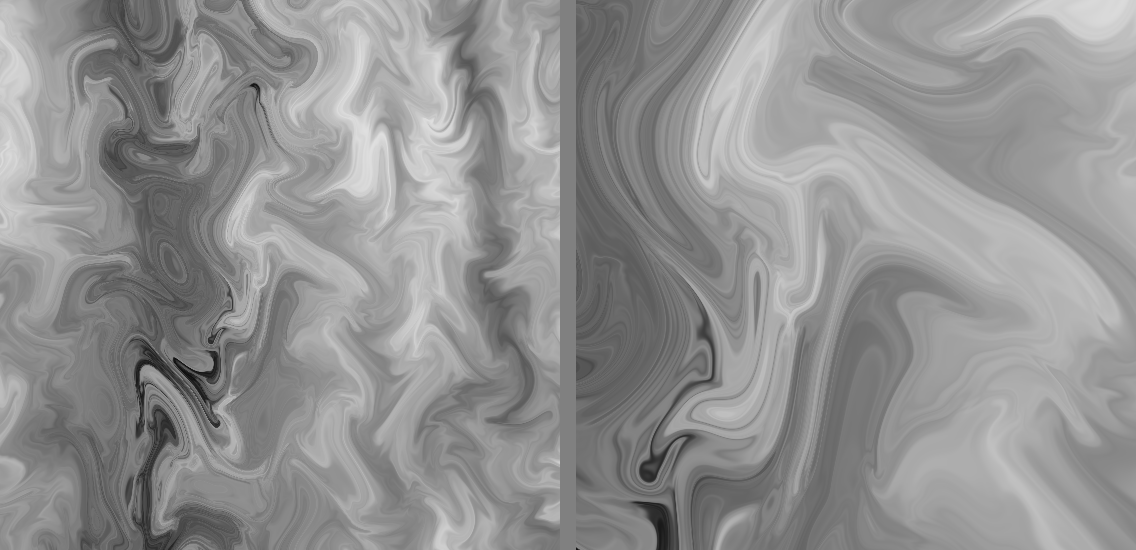
Left: the whole. Right: its middle third, enlarged.
Write a WebGL 2 fragment shader that draws this texture.

```glsl
#version 300 es
precision highp float;
// Grey turbulent flow: a dark churning band beside long, leaning pale streaks.
// Stacked curl-noise eddies roll up the domain; layered gradient noise, stretched
// along the flow, is then drawn over a broad tonal layout bent by the same eddies.

uniform vec2 u_resolution;
out vec4 fragColor;

const float BASE_TONE = 0.565;
const float STREAK_CONTRAST = 0.30;
const float BILLOW_CONTRAST = 0.33;
const float STREAK_STRETCH = 0.2;   // along-flow frequency over cross-flow
const float BILLOW_STRETCH = 0.6;
const float DETAIL_GAIN = 0.6;
const int DETAIL_LAYERS = 5;
const int EDDY_LAYERS = 6;
const float EDDY_SCALE = 5.0;
const float EDDY_GROWTH = 1.5;
const float EDDY_STRENGTH = 0.36;
const vec2 TONE_RANGE = vec2(0.06, 0.93);

// Pseudo-random unit gradient for a lattice cell
vec2 cellGradient(vec2 cell) {
    uvec2 k = uvec2(ivec2(cell) + 4096);
    uint h = k.x * 1597334677u ^ k.y * 3812015801u;
    h = (h ^ (h >> 15)) * 2246822519u;
    h ^= h >> 13;
    float angle = float(h & 65535u) / 65536.0 * 6.28319;
    return vec2(cos(angle), sin(angle));
}

float gradientNoise(vec2 p) {
    vec2 i = floor(p), f = p - i;
    vec2 w = f * f * f * (f * (f * 6.0 - 15.0) + 10.0);
    vec2 e = vec2(1.0, 0.0);
    float a = dot(cellGradient(i), f);
    float b = dot(cellGradient(i + e.xy), f - e.xy);
    float c = dot(cellGradient(i + e.yx), f - e.yx);
    float d = dot(cellGradient(i + e.xx), f - e.xx);
    return mix(mix(a, b, w.x), mix(c, d, w.x), w.y);
}

float layeredNoise(vec2 p) {
    float sum = 0.0, amp = 1.0;
    for (int i = 0; i < DETAIL_LAYERS; i++) {
        sum += amp * gradientNoise(p);
        p = p * 1.95 + vec2(13.7, 7.3);
        amp *= DETAIL_GAIN;
    }
    return sum;
}

// Carry a point through successively smaller eddies
vec2 stir(vec2 p, float strength) {
    float scale = EDDY_SCALE;
    const float h = 0.02;
    for (int i = 0; i < EDDY_LAYERS; i++) {
        vec2 q = p * scale + float(i) * 19.3;
        float n = gradientNoise(q);
        vec2 slope = vec2(gradientNoise(q + vec2(h, 0.0)) - n,
                          gradientNoise(q + vec2(0.0, h)) - n) / h;
        p += strength / scale * vec2(slope.y * 0.8, -slope.x * 1.2);
        scale *= EDDY_GROWTH;
    }
    return p;
}

float ridge(float x, float centre, float width) {
    float d = (x - centre) / width;
    return exp(-d * d);
}

float blob(vec2 p, vec2 centre, vec2 radius) {
    vec2 d = (p - centre) / radius;
    return exp(-dot(d, d));
}

// Broad light and dark masses
float tonalLayout(vec2 p, float breakup) {
    float t = BASE_TONE + 0.07 * smoothstep(0.42, 0.65, p.x);
    // dark band, its foot and its torn core
    t -= 0.17 * ridge(p.x, 0.23 + 0.06 * ridge(p.y, 0.5, 0.25), 0.11);
    t -= 0.13 * blob(p, vec2(0.22, 0.04), vec2(0.13, 0.12));
    t -= 0.06 * blob(p, vec2(0.10, 0.30), vec2(0.15, 0.25));
    float core = smoothstep(0.06, 0.2, p.y) * smoothstep(0.58, 0.5, p.y);
    t -= 0.32 * core * breakup * ridge(p.x, 0.24 + 0.31 * p.y, 0.026);
    t -= 0.40 * blob(p, vec2(0.472, 0.71), vec2(0.018, 0.02));
    t -= 0.11 * blob(p, vec2(0.455, 0.77), vec2(0.03, 0.10));
    // pale side, plume and arc
    t += 0.17 * blob(p, vec2(0.03, 0.76), vec2(0.11, 0.38));
    t += 0.19 * blob(p, vec2(0.485, 0.60), vec2(0.052, 0.085));
    t += 0.16 * blob(p, vec2(0.40, 0.34), vec2(0.035, 0.06));
    float rise = p.y - 0.35;
    t += 0.14 * smoothstep(0.28, 0.5, p.y) * ridge(p.x, 0.78 - 0.7 * rise * rise, 0.055);
    t += 0.16 * blob(p, vec2(0.83, 0.02), vec2(0.07, 0.05));
    // seam and rim on the right
    t -= 0.13 * ridge(p.x, 0.96 - 0.14 * p.y, 0.024);
    t += 0.09 * blob(p, vec2(0.96, 0.75), vec2(0.07, 0.35));
    return t - 0.13 * blob(p, vec2(1.0, 0.30), vec2(0.03, 0.2));
}

void main() {
    vec2 p = gl_FragCoord.xy / u_resolution.y;
    float aspect = u_resolution.x / u_resolution.y;

    // The middle churns, the sides run smooth
    float churn = smoothstep(0.08, 0.22, p.x) * smoothstep(0.72, 0.42, p.x);
    vec2 stirred = stir(p, EDDY_STRENGTH * mix(0.55, 1.0, churn));

    // Flow lines lean right going down, less so in the dark band
    float lean = 0.24 - 0.22 * ridge(stirred.x, 0.35, 0.18);
    vec2 flow = vec2(stirred.x + lean * (stirred.y - 0.5), stirred.y);
    float streaks = layeredNoise(flow * vec2(1.0, STREAK_STRETCH) * 8.0 + 3.1);
    float billows = layeredNoise(flow * vec2(1.0, BILLOW_STRETCH) * 8.0 + 41.7);

    vec2 layoutPoint = mix(p, stirred, 0.75) / vec2(aspect, 1.0);
    float breakup = smoothstep(-0.3, 0.25, -billows);
    float tone = tonalLayout(layoutPoint, breakup);
    tone += mix(STREAK_CONTRAST * streaks, BILLOW_CONTRAST * billows, churn * 0.8);
    fragColor = vec4(vec3(clamp(tone, TONE_RANGE.x, TONE_RANGE.y)), 1.0);
}
```
